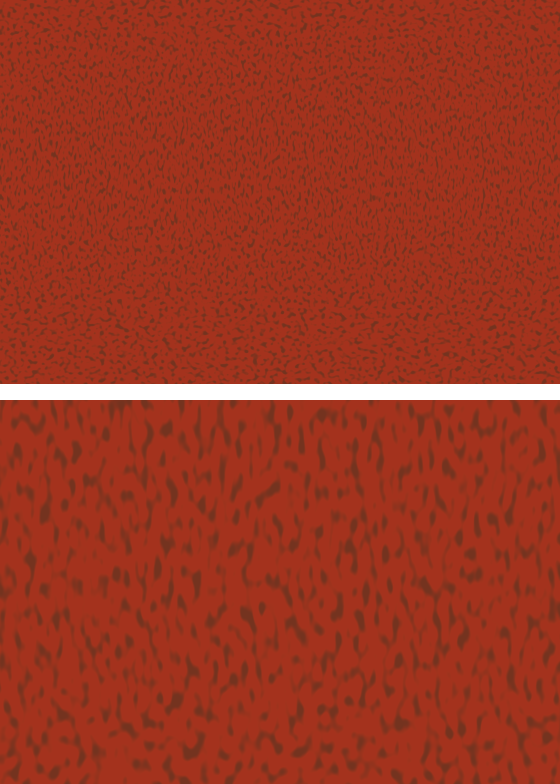
Top, the full canvas; bottom, a detail of the centre.
This texture is drawn by a WebGL 2 fragment shader. Its source:

```glsl
#version 300 es
precision highp float;

uniform vec2 u_resolution;
out vec4 fragColor;

const vec3 BASE_COLOR = vec3(0.645, 0.198, 0.112);
const vec3 FLECK_COLOR = vec3(0.455, 0.20, 0.122);

// Grain cell sizes as fractions of the canvas height
const vec2 FINE_CELL = vec2(0.0070, 0.0155);
const vec2 MEDIUM_CELL = vec2(0.0090, 0.0130);
const vec2 COARSE_CELL = vec2(0.0128, 0.0112);

const float FINEST_HEIGHT = 0.57;  // height of the most stretched grain
const float FLECK_START = -0.15;   // thresholds in standard deviations
const float FLECK_FULL = 2.05;
const float NOISE_DEVIATION = 0.216;
const int SAMPLES = 2;             // antialiasing samples per axis

// Integer hash giving a unit gradient per lattice point
vec2 latticeGradient(vec2 cell, uint seed) {
    uvec2 q = uvec2(ivec2(cell) + 32768);
    uint h = q.x * 1597334677u ^ q.y * 3812015801u ^ seed * 2654435769u;
    h = (h ^ (h >> 16)) * 2246822519u;
    h = (h ^ (h >> 13)) * 3266489917u;
    h ^= h >> 16;
    float angle = float(h >> 8) / 16777216.0 * 6.28319;
    return vec2(cos(angle), sin(angle));
}

float gradientNoise(vec2 p, uint seed) {
    vec2 cell = floor(p);
    vec2 f = p - cell;
    vec2 w = f * f * f * (f * (f * 6.0 - 15.0) + 10.0);
    vec2 e = vec2(1.0, 0.0);
    float a = dot(latticeGradient(cell, seed), f);
    float b = dot(latticeGradient(cell + e.xy, seed), f - e.xy);
    float c = dot(latticeGradient(cell + e.yx, seed), f - e.yx);
    float d = dot(latticeGradient(cell + e.xx, seed), f - e.xx);
    return mix(mix(a, b, w.x), mix(c, d, w.x), w.y);
}

vec2 rotate(vec2 p, float angle) {
    float c = cos(angle), s = sin(angle);
    return vec2(c * p.x - s * p.y, s * p.x + c * p.y);
}

// Two turned lattices hide the grid; result has unit deviation
float grain(vec2 p, vec2 cellSize, uint seed) {
    vec2 q = p / cellSize;
    float first = gradientNoise(rotate(q, 0.45), seed);
    float second = gradientNoise(rotate(q, 1.27) + 17.3, seed + 1u);
    return (first + second) * 0.7071 / NOISE_DEVIATION;
}

// Soft dark flecks, growing from fine and upright to coarse and round
float fleckAmount(vec2 p) {
    float spread = abs(p.y - FINEST_HEIGHT);
    float toMedium = smoothstep(0.06, 0.28, spread);
    float toCoarse = smoothstep(0.22, 0.45, spread);
    vec3 weight = vec3(1.0 - toMedium, toMedium * (1.0 - toCoarse), toMedium * toCoarse);
    weight /= length(weight);

    float n = weight.x * grain(p, FINE_CELL, 3u)
            + weight.y * grain(p, MEDIUM_CELL, 11u)
            + weight.z * grain(p, COARSE_CELL, 23u);
    return smoothstep(FLECK_START, FLECK_FULL, n);
}

void main() {
    // Average a small grid of samples inside the pixel
    float fleck = 0.0;
    for (int j = 0; j < SAMPLES; j++) {
        for (int i = 0; i < SAMPLES; i++) {
            vec2 offset = (vec2(i, j) + 0.5) / float(SAMPLES) - 0.5;
            fleck += fleckAmount((gl_FragCoord.xy + offset) / u_resolution.y);
        }
    }
    fleck /= float(SAMPLES * SAMPLES);
    fragColor = vec4(mix(BASE_COLOR, FLECK_COLOR, fleck), 1.0);
}
```
